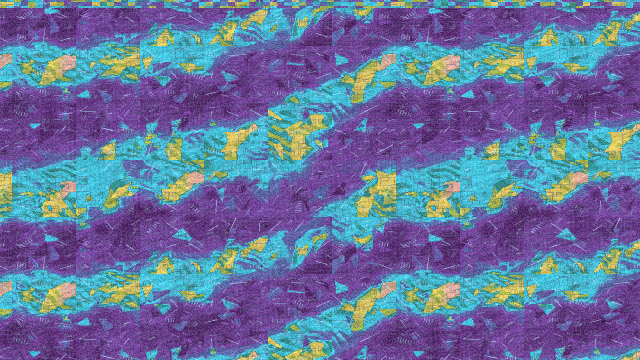
This pattern is drawn by a Shadertoy shader. Its source:

```glsl
#define COLUMNS 10.0
#define ROWS 6.32
#define OFFSET vec2(0.18, 0.51)
#define BLOCK vec2(6.0, 4.0)
#define WARP 0.62
#define SHARDS 14
#define STROKE_WIDTH 0.012
#define STROKE_COLOR vec3(0.70, 0.85, 0.96)
#define FRAME_COLOR vec3(0.36, 0.40, 0.52)
#define GRAIN 0.15
#define TAU 6.28318

float hash(vec2 p) {
    return fract(sin(dot(p, vec2(127.1, 311.7))) * 43758.5453);
}

vec2 hash2(vec2 p) {
    return vec2(hash(p), hash(p + 41.3));
}

vec2 rotate(vec2 p, float a) {
    return vec2(cos(a) * p.x + sin(a) * p.y, cos(a) * p.y - sin(a) * p.x);
}

// Value noise that wraps after a whole block of tiles
float noise(vec2 p, vec2 period) {
    vec2 i = floor(p), f = fract(p);
    f = f * f * (3.0 - 2.0 * f);
    float low = mix(hash(mod(i, period)), hash(mod(i + vec2(1, 0), period)), f.x);
    float high = mix(hash(mod(i + vec2(0, 1), period)), hash(mod(i + 1.0, period)), f.x);
    return mix(low, high, f.y);
}

float fill(float d, float blur) {
    return 1.0 - smoothstep(-blur, blur, d);
}

// Plum through purple, slate, cyan, teal and olive to yellow
vec3 ramp(float t) {
    vec3 c = mix(vec3(0.33, 0.17, 0.42), vec3(0.46, 0.28, 0.62), smoothstep(-0.05, 0.22, t));
    c = mix(c, vec3(0.37, 0.40, 0.66), smoothstep(0.25, 0.36, t));
    c = mix(c, vec3(0.27, 0.76, 0.86), smoothstep(0.46, 0.56, t));
    c = mix(c, vec3(0.20, 0.56, 0.55), smoothstep(0.66, 0.76, t));
    c = mix(c, vec3(0.65, 0.70, 0.30), smoothstep(0.80, 0.84, t));
    return mix(c, vec3(0.86, 0.77, 0.38), smoothstep(0.92, 0.98, t));
}

// Scattered scratches; some become combs of parallel ticks
float strokes(vec2 grid, float density, float px) {
    vec2 p = grid * density;
    vec2 id = mod(floor(p), BLOCK * density) + density * 13.7;
    vec2 r = fract(p) - 0.5 - (hash2(id) - 0.5) * 0.3;
    float blur = px * density * 0.6;
    float width = STROKE_WIDTH * density * 0.5;
    r = rotate(r, 0.3 + (hash(id + 5.1) - 0.5) * 2.6);
    float reach = mix(0.10, 0.40, hash(id + 9.2));
    float line = max(abs(r.x) - reach, abs(r.y) - width);
    float ticks = abs(fract(r.x * 8.0) - 0.5) / 8.0 - width * 0.7;
    float comb = max(ticks, max(abs(r.x) - reach, abs(r.y + 0.1 * r.x) - 0.09));
    float d = hash(id + 2.6) < 0.3 ? comb : line;
    return fill(d, blur) * step(0.3, hash(id + 7.7));
}

// Thin upright box outlines
float frames(vec2 grid, float density, float px) {
    vec2 p = grid * density;
    vec2 id = mod(floor(p), BLOCK * density) + 71.9;
    vec2 r = abs(fract(p) - 0.5) - mix(vec2(0.12), vec2(0.48, 0.38), hash2(id));
    float d = abs(max(r.x, r.y)) - STROKE_WIDTH * density * 0.4;
    return fill(d, px * density * 0.6) * step(0.5, hash(id + 3.7));
}

// Tone offset of the cut-paper slivers in one tile
float shards(vec2 q, vec2 cell, float px) {
    float sum = 0.0;
    for (int i = 0; i < SHARDS; i++) {
        vec2 id = cell + float(i) * 17.3 + 3.0;
        vec2 r = q - (hash2(id) - 0.5) * vec2(0.95, 0.8);
        r = rotate(r, floor(hash(id + 1.7) * 5.0) * 0.4 - 0.5);
        r.x += r.y * (hash(id + 4.4) - 0.5) * 1.6;
        vec2 size = mix(vec2(0.03, 0.015), vec2(0.17, 0.09), hash2(id + 8.8));
        float taper = size.y * (1.0 - 0.6 * r.x / size.x);
        float d = max(abs(r.x) - size.x, abs(r.y) - taper);
        sum += fill(d, px * 0.7) * (hash(id + 6.3) - 0.38) * 0.75;
    }
    return sum;
}

void mainImage(out vec4 fragColor, in vec2 fragCoord) {
    vec2 uv = fragCoord / iResolution.xy;
    vec2 grid = uv * vec2(COLUMNS, ROWS) - OFFSET;
    float px = ROWS / iResolution.y;
    vec2 cell = mod(floor(grid), BLOCK);
    vec2 f = fract(grid);
    vec2 q = (f - 0.5) * vec2(1.125, 1.0);

    // Rising rivers, two per block
    float broad = noise(grid * 0.5, BLOCK * 0.5) - 0.5;
    float mid = noise(grid * 2.0, BLOCK * 2.0) - 0.5;
    float fine = noise(grid * 5.0, BLOCK * 5.0) - 0.5;
    float phase = 2.0 * grid.y / BLOCK.y - grid.x / BLOCK.x;
    float band = 0.5 + 0.5 * cos(TAU * (phase + WARP * broad + 0.18 * mid));
    float tone = 0.14 + 0.46 * smoothstep(0.22, 0.85, band) + 0.22 * mid + 0.16 * fine;

    // Shading that builds up to a hard cut at the tile edge
    tone += (hash(cell + 2.2) - 0.55) * 0.40 * f.x * f.x;
    tone += (hash(cell + 6.6) - 0.5) * 0.14;

    // Arched leaf and wavy stripes
    float bend = mix(0.45, 0.72, hash(cell + 3.3));
    float arch = abs(length(q - vec2(0.55, -0.42)) - bend + 0.14 * fine) - 0.11;
    float leaf = fill(arch, px) * smoothstep(0.45, 0.7, band);
    float stripes = sin(42.0 * (q.y + 0.5 * q.x) + 8.0 * fine + 5.0 * mid);
    float striped = smoothstep(0.5, 0.8, band) * step(0.4, hash(cell + 5.5));
    tone += leaf * 0.26 + 0.12 * striped * smoothstep(-0.4, 0.4, stripes);
    tone += shards(q, cell, px);

    // Broken strip along the top
    vec2 chip = floor(uv * vec2(COLUMNS * 9.0, ROWS * 14.0));
    tone = mix(tone, 0.2 + 0.8 * hash(chip), step(0.977, uv.y));

    vec3 col = ramp(tone);
    float blush = leaf * smoothstep(0.2, 0.4, q.x) * step(0.5, hash(cell + 1.1));
    col = mix(col, vec3(0.88, 0.64, 0.66), 0.8 * blush * smoothstep(0.75, 0.9, tone));

    // Outlines, scratches, brushed streaks and grain
    float boxes = max(frames(grid, 4.0, px), frames(grid + 0.1, 7.0, px));
    col = mix(col, FRAME_COLOR, 0.6 * boxes);
    float marks = 0.85 * strokes(grid, 3.0, px) + 0.55 * strokes(grid + 0.17, 5.0, px);
    col = mix(col, STROKE_COLOR, min(marks, 0.9) * 0.85);
    vec2 brushed = vec2(grid.x * 5.0, (grid.y - grid.x / 3.0) * 30.0);
    col *= 0.90 + 0.20 * noise(brushed, vec2(30.0, 120.0));
    col += GRAIN * (hash(floor(grid * vec2(60.0, 54.0))) - 0.5);
    fragColor = vec4(clamp(col, 0.0, 1.0), 1.0);
}
```
